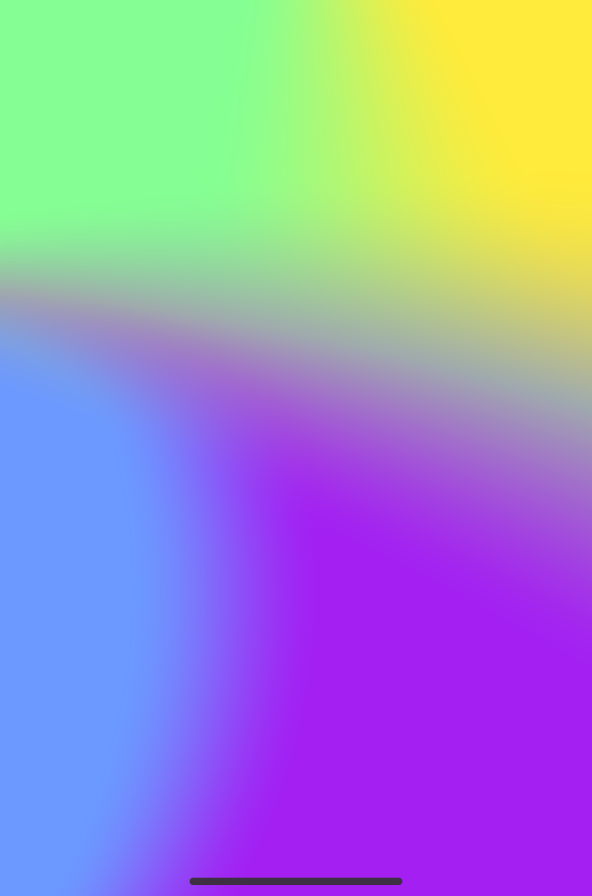
Give the GLSL for this background, as a WebGL 2 fragment shader.

```glsl
#version 300 es
precision highp float;

uniform vec2 u_resolution;
out vec4 fragColor;

// Soft step centred on an edge, with a given half width
float softEdge(float x, float center, float halfWidth) {
  return smoothstep(center - halfWidth, center + halfWidth, x);
}

// Signed distance to a horizontal capsule
float capsule(vec2 p, float halfLength, float radius) {
  p.x -= clamp(p.x, -halfLength, halfLength);
  return length(p) - radius;
}

void main() {
  vec2 uv = gl_FragCoord.xy / u_resolution;
  float x = uv.x;
  float depth = 1.0 - uv.y;

  vec3 green = vec3(0.52, 1.0, 0.575);
  vec3 yellow = vec3(1.0, 0.92, 0.23);
  vec3 blue = vec3(0.42, 0.6, 1.0);
  vec3 purple = vec3(0.64, 0.12, 0.95);
  vec3 haze = vec3(0.625, 0.665, 0.68);

  // Upper field: green to yellow, spreading with depth
  vec3 upper = mix(green, yellow, softEdge(x, 0.575 + 0.25 * depth, 0.18 + 0.6 * depth));

  // Lower field: bulging blue lobe against purple
  float below = depth - 0.66;
  float shoulder = max(0.5 - depth, 0.0);
  float lobe = 0.385 - 1.2 * below * below - 8.0 * shoulder * shoulder;
  vec3 lower = mix(blue, purple, softEdge(x, lobe, 0.175));

  // Curved horizon, blended through haze and wider to the right
  float offset = depth - (0.325 + 0.06 * x + 0.07 * x * x);
  float spread = offset < 0.0 ? 0.095 + 0.175 * x : 0.12 + 0.2 * x;
  float blend = 2.0 * softEdge(offset / spread, 0.0, 1.0);
  vec3 color = mix(upper, haze, min(blend, 1.0));
  color = mix(color, lower, max(blend - 1.0, 0.0));

  // Dark rounded bar near the bottom, in units of canvas width
  float pixel = 1.0 / u_resolution.x;
  vec2 barPoint = gl_FragCoord.xy * pixel - vec2(0.5, 0.0247);
  float bar = capsule(barPoint, 0.1735, 0.0063);
  color = mix(color, vec3(0.24, 0.19, 0.26), 1.0 - smoothstep(-0.5 * pixel, 0.5 * pixel, bar));

  fragColor = vec4(color, 1.0);
}
```
